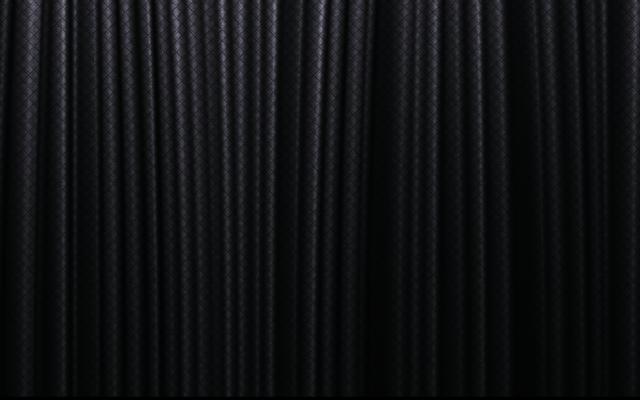
This texture is drawn by a WebGL 1 fragment shader. Its source:

```glsl
precision highp float;

// A black satin curtain: a loop sums lopsided vertical ridges and the dark
// creases beside them, with hashed place, width and sheen. A diagonal diamond
// weave covers the cloth, and light from above fades towards the hem.

uniform vec2 u_resolution;

const float FOLD_COUNT = 34.0;       // ridges across the canvas
const float FOLD_JITTER = 0.75;      // share of one fold spacing
const float FOLD_CROWDING = 0.052;   // pulls the middle folds to the left
const float LEAN = 0.017;            // sideways drift from top to hem
const float LEAN_PERIOD = 0.58;
const float LEAN_CENTRE = 0.83;
const float SOFT_SIDE = 0.0150;      // ridge falloff, lit side
const float STEEP_SIDE = 0.0065;     // ridge falflow on the shadow side
const float GLINT_WIDTH = 0.0036;
const float PANEL_WIDTH = 0.028;     // flat cloth around a ridge
const float BODY_LIGHT = 0.19;
const float GLINT_LIGHT = 0.17;
const float PANEL_LIGHT = 0.042;
const float CREASE_OFFSET = 0.0135;
const float CREASE_WIDTH = 0.0050;
const float LIGHT_FADE = 2.15;
const float HEM_LIGHT = 0.10;
const float WEAVE_PITCH = 0.0285;    // diamond size, in canvas heights
const float WEAVE_LINE = 0.085;      // half line width, in diamonds
const float WEAVE_DEPTH = 0.44;
const float GRAIN_CELLS = 300.0;
const float GRAIN_DEPTH = 0.38;
const float HEM_HEIGHT = 0.008;
const vec3 SHADOW_COLOR = vec3(0.012, 0.015, 0.016);
const vec3 DIM_TINT = vec3(0.92, 0.98, 1.05);
const vec3 BRIGHT_TINT = vec3(0.97, 0.94, 1.08);
const float PI = 3.14159265;

float hash(float n) {
  n = fract(n * 0.1031);
  n *= n + 33.33;
  n *= n + n;
  return fract(n);
}

float hash2(vec2 p) {
  vec3 q = fract(vec3(p.xyx) * 0.1031);
  q += dot(q, q.yzx + 33.33);
  return fract((q.x + q.y) * q.z);
}

float noise(vec2 p) {
  vec2 cell = floor(p);
  vec2 f = fract(p);
  f = f * f * (3.0 - 2.0 * f);
  vec2 e = vec2(1.0, 0.0);
  return mix(mix(hash2(cell), hash2(cell + e), f.x),
             mix(hash2(cell + e.yx), hash2(cell + e.xx), f.x), f.y);
}

float bell(float d, float width) {
  return exp(-d * d / (width * width));
}

// Sum of all ridges at uv, darkened by the crease right of each one.
float foldLight(vec2 uv) {
  float fall = 1.0 - uv.y * uv.y;
  float light = 0.0;
  float open = 1.0;
  for (float i = -1.0; i <= FOLD_COUNT; i += 1.0) {
    float t = (i + 0.5 + FOLD_JITTER * (hash(i + 17.0) - 0.5)) / FOLD_COUNT;
    float bump = sin(PI * t);
    float x = t - FOLD_CROWDING * bump * bump;
    float lean = cos(2.0 * PI * (x - LEAN_CENTRE) / LEAN_PERIOD);
    x += fall * (LEAN * lean + 0.006 * (hash(i + 71.0) - 0.5));

    float spread = mix(0.55, 1.25, hash(i + 131.0));
    float sheen = mix(0.3, 1.0, hash(i + 211.0));
    float d = uv.x - x;
    float side = mix(SOFT_SIDE, STEEP_SIDE, step(0.0, d));
    light += sheen * (BODY_LIGHT * bell(d, side * spread)
                    + GLINT_LIGHT * bell(d, GLINT_WIDTH * spread));
    light += PANEL_LIGHT * bell(d, PANEL_WIDTH);
    float depth = mix(0.35, 0.95, hash(i + 307.0));
    open *= 1.0 - depth * bell(d - CREASE_OFFSET * spread, CREASE_WIDTH);
  }
  return light * open;
}

// Two parallel threads per diamond, the second one fainter.
float threadLine(float u, float blur) {
  vec2 d = abs(fract(vec2(u + 0.5, u + 0.22)) - 0.5);
  vec2 thread = 1.0 - smoothstep(WEAVE_LINE - blur, WEAVE_LINE + blur, d);
  return max(thread.x, 0.5 * thread.y);
}

float weave(vec2 p) {
  float blur = 0.7 / (u_resolution.y * WEAVE_PITCH);
  vec2 q = vec2(p.x + p.y, p.x - p.y) / WEAVE_PITCH;
  return max(threadLine(q.x, blur), threadLine(q.y, blur));
}

void main() {
  vec2 uv = gl_FragCoord.xy / u_resolution;
  vec2 p = gl_FragCoord.xy / u_resolution.y;

  // Light from above, weaker at the right and at the far left.
  float fade = HEM_LIGHT + (1.0 - HEM_LIGHT) * exp(-LIGHT_FADE * (1.0 - uv.y));
  float reach = mix(1.0, 0.62, smoothstep(0.58, 0.95, uv.x));
  reach *= mix(0.7, 1.0, smoothstep(0.0, 0.12, uv.x));
  float light = foldLight(uv) * fade * reach;

  // Cloth detail only shows where light falls.
  light *= 1.0 + 0.4 * WEAVE_DEPTH - WEAVE_DEPTH * weave(p);
  light *= 1.0 + GRAIN_DEPTH * (noise(p * GRAIN_CELLS) - 0.5);

  vec3 tint = mix(DIM_TINT, BRIGHT_TINT, smoothstep(0.02, 0.15, light));
  vec3 color = SHADOW_COLOR * mix(0.6, 1.0, fade) + tint * light;

  // Black gap under the hem.
  float pixel = 1.0 / u_resolution.y;
  color *= smoothstep(HEM_HEIGHT - pixel, HEM_HEIGHT + pixel, uv.y);
  gl_FragColor = vec4(color, 1.0);
}
```
